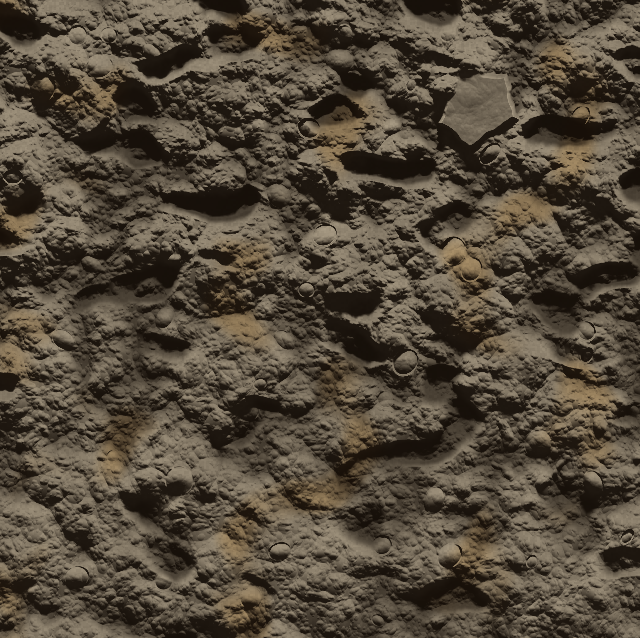
A WebGL 2 fragment shader for this texture:

```glsl
#version 300 es
precision highp float;
// Dry, crumbly brown soil with clods, pebbles and a flat stone in low sunlight.
uniform vec2 u_resolution;
out vec4 fragColor;

const vec2 SUN_DIR = vec2(0.17, 0.985);   // heading towards the sun on the ground
const float SUN_ELEVATION = 0.70;         // radians above the ground
const vec2 SLAB_CENTER = vec2(0.747, 0.832);

vec3 hash3(vec2 cell) {
    vec3 q = fract(cell.xyx * vec3(0.1031, 0.1030, 0.0973));
    q += dot(q, q.yxz + 33.33);
    return fract((q.xxy + q.yzz) * q.zyx);
}

mat2 rotation(float a) {
    float c = cos(a), s = sin(a);
    return mat2(c, s, -s, c);
}

// Layered sines, about -1 to 1.
float drift(vec2 p) {
    const mat2 TURN = mat2(1.37, 1.01, -1.01, 1.37);
    float sum = 0.0, gain = 0.5;
    for (int i = 0; i < 3; i++) {
        sum += gain * sin(p.x + 1.6 * sin(p.y * 0.8 + 1.3));
        p = TURN * p + 4.7;
        gain *= 0.62;
    }
    return sum;
}

// Cellular domes: uneven ellipses, each as tall as its radius.
float domes(vec2 p, float frequency, float presence, vec2 radii) {
    p *= frequency;
    vec2 base = floor(p);
    float top = 0.0;
    for (int y = -1; y <= 1; y++) {
        for (int x = -1; x <= 1; x++) {
            vec2 cell = base + vec2(x, y);
            vec3 rnd = hash3(cell + frequency * 3.0);
            if (fract(rnd.z * 17.3 + rnd.x * 5.1) > presence) continue;
            vec2 d = p - cell - rnd.xy;
            vec2 axis = 2.0 * fract(rnd.yz * 7.7) - 1.0;
            float along = dot(d, axis);
            float r = mix(radii.x, radii.y, rnd.z);
            float dist2 = dot(d, d) + 0.9 * along * along;
            top = max(top, r - dist2 / r);
        }
    }
    return top / frequency;
}

float pebbles(vec2 p) {
    return domes(p, 15.0, 0.16, vec2(0.16, 0.36));
}

// Coverage of one flat, many-sided stone.
float slab(vec2 p) {
    vec2 q = p - SLAB_CENTER;
    float edge = -1.0;
    for (int i = 0; i < 5; i++) {
        float a = 1.2566 * float(i) + 0.25;
        float reach = 0.044 + 0.016 * hash3(vec2(i, 4)).x;
        edge = max(edge, dot(q, vec2(cos(a), sin(a))) - reach);
    }
    edge += 0.003 * drift(p * 90.0);
    return 1.0 - smoothstep(-0.004, 0.003, edge);
}

// Ground height in canvas units.
float height(vec2 p) {
    float rough = mix(0.72, 1.15, smoothstep(0.15, 0.85, p.y + 0.22 * drift(p * 9.0 + 2.0)));
    vec2 w = p + 0.004 * vec2(drift(p * 45.0), drift(p.yx * 45.0 + 9.0));
    float pebble = pebbles(p);
    float stone = slab(p);

    float coarse = 0.38 * domes(w, 7.0, 1.0, vec2(0.3, 0.8));
    float fine = 0.0, frequency = 15.0;
    for (int i = 0; i < 4; i++) {
        w = rotation(0.9) * w + 1.7;
        fine += 0.46 * domes(w, frequency, 0.9, vec2(0.25, 0.75));
        frequency *= 2.05;
    }
    float hollow = smoothstep(0.34, 0.8, drift(p * vec2(18.0, 26.0) + 3.0));
    float ground = rough * (coarse + fine * (1.0 - 0.7 * smoothstep(0.0, 0.006, pebble)));
    ground += 0.7 * pebble - 0.034 * rough * rough * hollow;
    return mix(ground, 0.052 + 0.12 * fine, stone);
}

// Sunlight left after the ground towards the sun has blocked it.
float sunlight(vec2 p, float h) {
    float horizon = -1.0, reach = 0.003;
    for (int i = 0; i < 7; i++) {
        horizon = max(horizon, (height(p + SUN_DIR * reach) - h) / reach);
        reach *= 1.55;
    }
    return 1.0 - smoothstep(-0.12, 0.3, horizon - tan(SUN_ELEVATION));
}

void main() {
    vec2 p = gl_FragCoord.xy / u_resolution.y;

    // Lighting
    float h = height(p);
    float probe = 0.002;
    float slope = (height(p + SUN_DIR * probe) - h) / probe;
    float facing = (sin(SUN_ELEVATION) - slope * cos(SUN_ELEVATION)) / sqrt(1.0 + slope * slope);
    float open = smoothstep(-0.012, 0.024, h);
    float light = 0.80 * max(facing, 0.0) * sunlight(p, h);
    light = (light + 0.09) * mix(0.45, 1.0, open);

    // Soil tint, pebbles and stone
    float speck = hash3(floor(p * 260.0)).x - 0.5;
    float stone = slab(p);
    float pale = max(0.8 * stone, 0.5 * smoothstep(0.0, 0.006, pebbles(p)));
    light *= 1.0 + 0.10 * speck + 0.08 * drift(p * 30.0) + 0.16 * pale;
    vec3 color = mix(vec3(0.065, 0.040, 0.018), vec3(0.625, 0.575, 0.490), min(light, 1.1));
    float rust = smoothstep(0.3, 0.9, drift(p * 16.0 + 7.0));
    color *= mix(vec3(1.0), vec3(1.04, 0.96, 0.82), rust);
    fragColor = vec4(color, 1.0);
}
```
